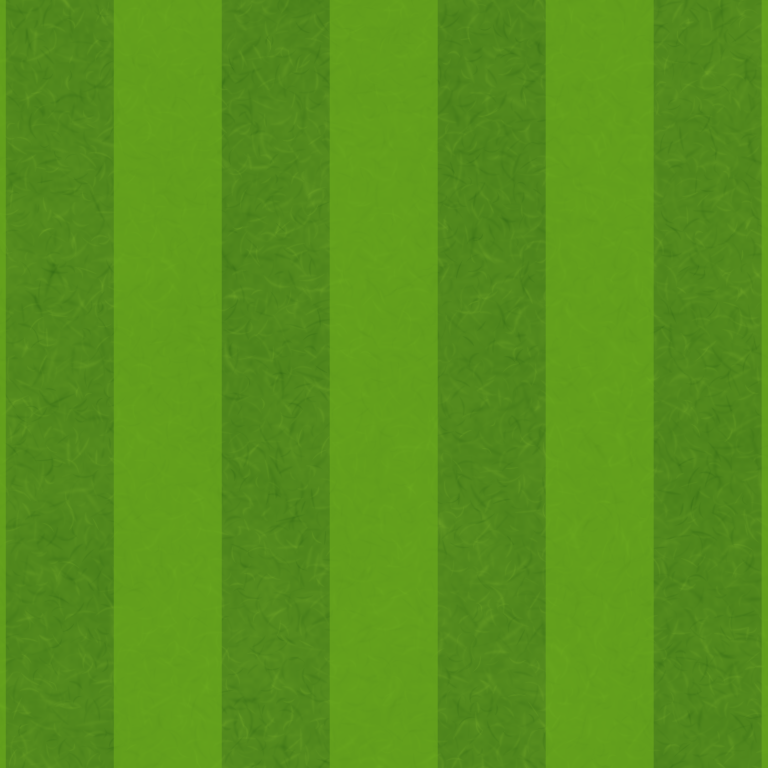
A three.js fragment shader for this pattern:

```glsl
// Mown lawn: vertical light and dark stripes covered with soft, tangled grass blades.
varying vec2 vUv;

// Four random values per point
vec4 hash4(vec2 p) {
  vec4 q = fract(p.xyxy * vec4(0.1031, 0.1030, 0.0973, 0.1099));
  q += dot(q, q.wzxy + 33.33);
  return fract((q.xxyz + q.yzzw) * q.zywx);
}

float valueNoise(vec2 p) {
  vec2 i = floor(p), f = fract(p);
  f = f * f * (3.0 - 2.0 * f);
  return mix(mix(hash4(i).x, hash4(i + vec2(1.0, 0.0)).x, f.x),
             mix(hash4(i + vec2(0.0, 1.0)).x, hash4(i + 1.0).x, f.x), f.y);
}

// Signed brightness of the curved, tapered blades scattered one per cell
float bladeLayer(vec2 p, float seed) {
  vec2 cell = floor(p);
  float sum = 0.0;
  for (int y = -1; y <= 1; y++) {
    for (int x = -1; x <= 1; x++) {
      vec2 id = cell + vec2(float(x), float(y));
      vec4 place = hash4(id + seed);
      vec4 form = hash4(id + seed + 71.7);
      float angle = 6.2832 * place.z;
      vec2 along = vec2(cos(angle), sin(angle));
      vec2 d = p - id - place.xy;
      float t = dot(d, along) / mix(0.35, 0.8, form.x);
      float side = dot(d, vec2(-along.y, along.x)) + (form.y - 0.5) * 0.5 * t * t;
      float taper = max(1.0 - t * t, 0.0);
      float width = mix(0.06, 0.12, form.z) * (0.4 + 0.6 * taper);
      sum += (form.w * 2.0 - 0.95) * sqrt(taper) * exp(-side * side / (width * width));
    }
  }
  return sum;
}

void main() {
  // Tangled blades at several sizes
  float grass = 0.0;
  for (int i = 0; i < 4; i++) {
    float layer = float(i);
    grass += bladeLayer(vUv * (30.0 + 9.0 * layer) + 0.37 * layer, 19.0 * layer + 5.0);
  }

  // Broad worn patches and fine grain
  float patches = 0.8 * valueNoise(vUv * 7.0 + 3.0) + 0.7 * valueNoise(vUv * 17.0 + 40.0)
                + 0.8 * valueNoise(vUv * 45.0 + 90.0) - 1.15;
  float grain = valueNoise(vUv * 150.0) - 0.5;
  float tone = 1.15 * grass + 0.65 * patches + 0.7 * grain;

  // Equal mown stripes, starting with a sliver of light at the left
  float phase = (vUv.x - 0.0075) / 0.1406;
  float stripe = abs(mod(phase + 0.5, 2.0) - 1.0) - 0.5;
  float light = smoothstep(-0.006, 0.006, stripe);

  // The light stripes hide most of the texture
  vec3 darkGreen = vec3(0.318, 0.535, 0.113) + tone * vec3(0.031, 0.030, 0.010);
  vec3 lightGreen = vec3(0.386, 0.626, 0.110) + tone * vec3(0.009, 0.011, 0.002);
  gl_FragColor = vec4(mix(darkGreen, lightGreen, light), 1.0);
}
```
